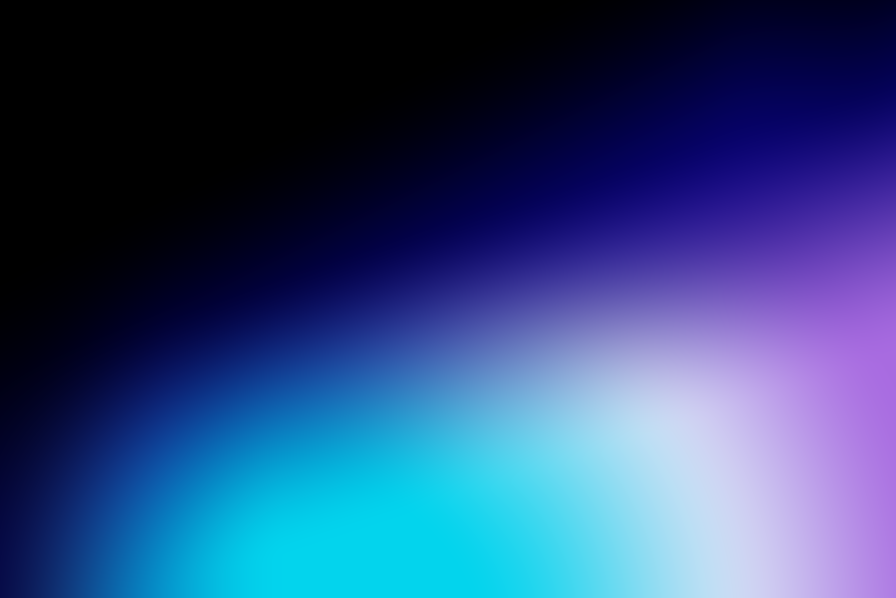
Reproduce this background procedurally as a Shadertoy shader.

```glsl
// Cyan core, pale ring and violet rim, by distance from the glow centre
vec3 glowColor(vec2 p) {
    vec3 cyan = vec3(0.01, 0.83, 0.93);
    vec3 pale = vec3(0.84, 0.88, 0.96);
    vec3 violet = vec3(0.66, 0.42, 0.88);

    float radius = distance(p, vec2(0.645, -0.055));
    // Keep the left flank cyan
    radius -= 0.25 * (1.0 - smoothstep(0.3, 0.85, p.x));

    vec3 color = mix(cyan, pale, smoothstep(0.13, 0.66, radius));
    return mix(color, violet, smoothstep(0.53, 0.96, radius));
}

// Deep blue haze rising along a diagonal front
vec3 nightColor(vec2 p) {
    float depth = 0.219 + 0.49 * p.x - p.y;
    depth -= 0.1 * smoothstep(1.2, 1.5, p.x);
    float haze = smoothstep(-0.33, 0.19, depth);
    haze *= mix(0.5, 1.0, smoothstep(0.0, 0.3, p.x));
    return haze * vec3(0.05 * haze * haze, 0.015 * haze, 0.5);
}

// Glow opacity: a soft slanted horizon that fades at the left edge
float glowAmount(vec2 p) {
    float depth = 0.155 + 0.32 * p.x - p.y;
    return smoothstep(-0.24, 0.24, depth) * smoothstep(-0.08, 0.48, p.x);
}

void mainImage(out vec4 fragColor, in vec2 fragCoord) {
    // Height spans 0 to 1, width spans 0 to 1.5
    vec2 p = fragCoord / iResolution.xy * vec2(1.5, 1.0);
    vec3 color = mix(nightColor(p), glowColor(p), glowAmount(p));
    fragColor = vec4(color, 1.0);
}
```
